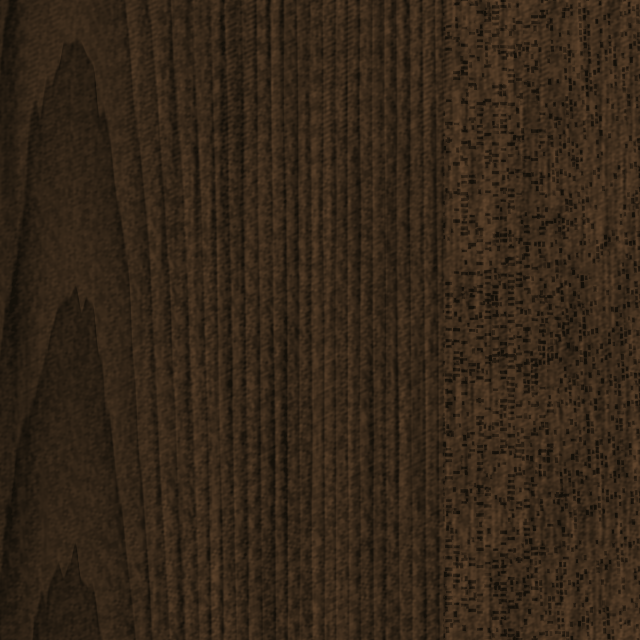
Reproduce this texture procedurally as a Shadertoy shader.

```glsl
const vec3 DARK_WALNUT = vec3(0.128, 0.096, 0.059);
const vec3 LIGHT_WALNUT = vec3(0.320, 0.230, 0.148);
const float ARCH_CENTER = 0.12;
const float ARCH_SPACING = 0.40;
const float STRAIGHT_FROM = 0.17;
const float PORE_EDGE = 0.693;

float hash(vec2 p) {
    return fract(sin(dot(p, vec2(127.1, 311.7))) * 43758.5453);
}

float noise(vec2 p) {
    vec2 i = floor(p);
    vec2 f = fract(p);
    f = f * f * (3.0 - 2.0 * f);
    float low = mix(hash(i), hash(i + vec2(1.0, 0.0)), f.x);
    float high = mix(hash(i + vec2(0.0, 1.0)), hash(i + vec2(1.0, 1.0)), f.x);
    return mix(low, high, f.y);
}

// Noise centred on zero, stretched by the given frequency
float fibre(vec2 uv, vec2 frequency, float seed) {
    return noise(uv * frequency + seed) - 0.5;
}

// Parabolic arches that straighten into even vertical rings
float ringPhase(vec2 uv, float dx) {
    float curve = dx < 0.0 ? 35.0 : 60.0;
    float bend = min(abs(dx), STRAIGHT_FROM);
    float field = curve * bend * bend;
    field += 2.0 * curve * STRAIGHT_FROM * max(abs(dx) - STRAIGHT_FROM, 0.0);
    field += uv.y * (1.0 - 0.95 * smoothstep(0.2, 0.45, uv.x));
    field += 0.06 * fibre(uv, vec2(110.0, 6.0), 3.0);
    field += 0.22 * fibre(uv, vec2(16.0, 0.6), 9.0) * smoothstep(0.15, 0.35, uv.x);
    return (field - 0.925) / ARCH_SPACING;
}

// Bright outside each ring line, fading towards the next dark line
float ringTone(float phase, float softness) {
    float s = fract(phase);
    float rise = smoothstep(0.0, softness, s);
    float line = smoothstep(1.0 - 2.0 * softness, 1.0, s) + 1.0 - rise;
    return (1.0 - s) * rise - 0.35 * line;
}

// Scattered rectangular pores, one per chosen cell
float pores(vec2 uv, vec2 cells, vec2 halfSize, float stagger, float density) {
    vec2 q = uv * cells;
    q.y += stagger * hash(vec2(floor(q.x), 5.0));
    vec2 id = floor(q);
    vec2 size = halfSize * mix(0.65, 1.0, hash(id + 31.0));
    vec2 d = (abs(fract(q) - 0.5) - size) / cells;
    float shape = 1.0 - smoothstep(-0.0011, 0.0011, max(d.x, d.y));
    float pick = hash(id + 71.0);
    return shape * smoothstep(pick - 0.04, pick + 0.04, density);
}

// Arched and straight grain
float grainTone(vec2 uv) {
    float wobble = 0.02 * fibre(uv, vec2(2.0, 3.5), 17.0) * (1.0 - smoothstep(0.15, 0.35, uv.x));
    float dx = uv.x - ARCH_CENTER + wobble;
    float slope = 120.0 * min(abs(dx), STRAIGHT_FROM) / ARCH_SPACING;
    float softness = clamp(0.004 * slope, 0.025, 0.22);
    float straight = smoothstep(0.15, 0.32, uv.x);
    float tone = mix(0.12, 0.22, straight);
    tone += mix(0.34, 0.44, straight) * ringTone(ringPhase(uv, dx), softness);
    tone += 0.42 * straight * fibre(uv, vec2(150.0, 3.0), 41.0);
    tone += 0.20 * fibre(uv, vec2(14.0, 1.0), 23.0);
    tone += 0.14 * exp(-pow((uv.x - 0.525) / 0.04, 2.0));
    tone -= 0.30 * (1.0 - smoothstep(0.02, 0.07, uv.x)) * noise(uv * vec2(90.0, 4.0));
    return tone;
}

// Lighter board crossed by dark pores
float poreTone(vec2 uv) {
    float across = smoothstep(0.78, 0.92, uv.x);
    float patches = 0.36 + 0.40 * fibre(uv, vec2(34.0, 18.0), 61.0);
    float blocks = pores(uv, vec2(82.0, 112.0), vec2(0.50, 0.31), 0.8, patches * (1.0 - across));
    vec2 leaning = uv + vec2(0.04 * uv.y, 0.0);
    float ticks = pores(leaning, vec2(155.0, 92.0), vec2(0.40, 0.42), 1.0, patches * mix(0.5, 0.95, across));
    float tone = 0.64 + 0.65 * fibre(uv, vec2(210.0, 11.0), 13.0);
    tone += 0.18 * fibre(uv, vec2(45.0, 3.0), 29.0);
    return tone - 0.70 * max(blocks, ticks);
}

void mainImage(out vec4 fragColor, in vec2 fragCoord) {
    vec2 uv = fragCoord / iResolution.xy;
    float board = smoothstep(PORE_EDGE - 0.002, PORE_EDGE + 0.002, uv.x);
    float tone = mix(grainTone(uv), poreTone(uv), board);
    tone -= 0.15 * exp(-pow((uv.x - PORE_EDGE) / 0.004, 2.0));

    // Fine fibres and slanted surface relief, calmer among the arches
    float relief = mix(0.6, 1.0, smoothstep(0.12, 0.32, uv.x));
    tone += 0.38 * relief * fibre(uv, vec2(240.0, 60.0), 83.0);
    vec2 slanted = vec2(uv.x + 0.5 * uv.y, uv.y - 0.5 * uv.x);
    tone += 0.58 * relief * fibre(slanted, vec2(180.0, 240.0), 97.0);

    vec3 color = mix(DARK_WALNUT, LIGHT_WALNUT, clamp(tone + 0.03, -0.25, 1.3));
    fragColor = vec4(color, 1.0);
}
```
